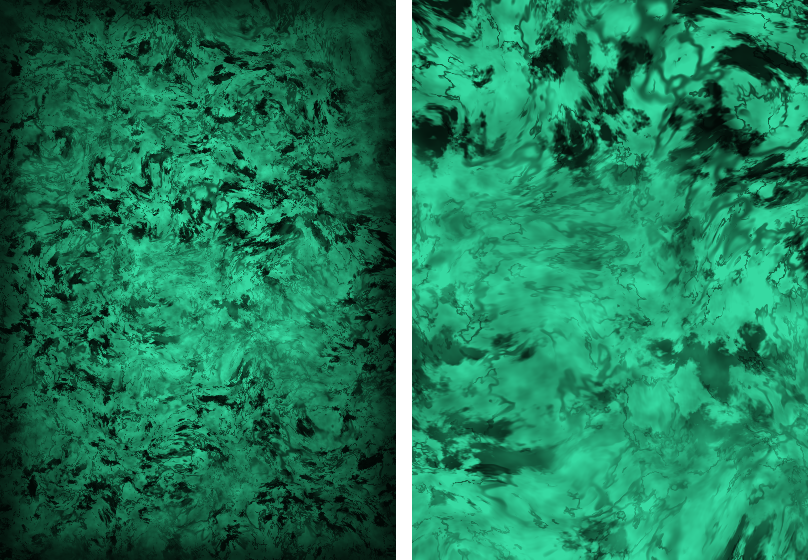
Left: the whole. Right: its middle third, enlarged.
Give the GLSL for this texture, as a WebGL 2 fragment shader.

```glsl
#version 300 es
precision highp float;

uniform vec2 u_resolution;
out vec4 fragColor;

float hash(vec2 cell) {
    return fract(sin(dot(cell, vec2(127.1, 311.7))) * 43758.5);
}

float valueNoise(vec2 p) {
    vec2 cell = floor(p);
    vec2 f = fract(p);
    f = f * f * (3.0 - 2.0 * f);
    float low = mix(hash(cell), hash(cell + vec2(1, 0)), f.x);
    float high = mix(hash(cell + vec2(0, 1)), hash(cell + vec2(1, 1)), f.x);
    return mix(low, high, f.y);
}

float fbm(vec2 p, int octaves) {
    float sum = 0.0, total = 0.0, amplitude = 1.0;
    for (int i = 0; i < octaves; i++) {
        sum += amplitude * valueNoise(p);
        total += amplitude;
        amplitude *= 0.62;
        p = mat2(1.6, 1.2, -1.2, 1.6) * p + 17.3;
    }
    return sum / total;
}

// Thin, ragged, broken lines along the mid-level contours of noise
float crackLines(vec2 p) {
    float lines = 0.0, frequency = 12.0;
    for (int i = 0; i < 4; i++) {
        vec2 s = p * frequency + float(i) * 31.7;
        float ridge = abs(fbm(s, 5) - 0.5);
        float breaks = smoothstep(0.42, 0.6, fbm(s * 0.9 + 9.1, 4));
        lines = max(lines, breaks * (1.0 - smoothstep(0.004, 0.045, ridge)));
        frequency *= 1.7;
    }
    return lines;
}

// Dark toward the corners, with a narrow burnt rim
float vignette(vec2 uv) {
    float falloff = smoothstep(0.12, 0.74, length(uv - vec2(0.49, 0.52)));
    vec2 border = min(uv, 1.0 - uv) * vec2(0.707, 1.0);
    float rim = smoothstep(0.0, 0.07, min(border.x, border.y));
    return mix(1.0, 0.3, falloff) * mix(0.5, 1.0, rim);
}

void main() {
    vec2 uv = gl_FragCoord.xy / u_resolution;
    vec2 p = gl_FragCoord.xy / u_resolution.y;

    // Gently bent domain shared by all layers
    vec2 bend = vec2(fbm(p * 8.0, 2), fbm(p * 8.0 + 41.3, 2)) - 0.5;
    vec2 q = p + 0.07 * bend;
    q += 0.012 * (vec2(fbm(q * 40.0, 2), fbm(q * 40.0 + 23.9, 2)) - 0.5);

    // Worn areas, densest in a band above the middle
    float band = exp(-pow((uv.y - 0.57) / 0.13, 2.0));
    float worn = smoothstep(0.36, 0.64, fbm(p * 7.0 + 5.2, 5) + 0.09 * band);

    // Cloudy pigment, mottling, sharp grain and faint brushed streaks
    float clouds = fbm(q * 7.0 + 2.8, 5) - 0.5;
    float mottle = fbm(q * vec2(36.0, 44.0), 5) - 0.5;
    float grain = fbm(p * 130.0 + 7.7, 2) - 0.5;
    float streaks = valueNoise(mat2(0.97, -0.24, 0.24, 0.97) * q * vec2(14.0, 170.0)) - 0.5;
    float tone = 0.73 + 0.3 * clouds + 0.6 * mottle + 0.2 * grain;
    tone += 0.08 * streaks * (1.0 - worn);

    // Cracks and clustered small black flecks
    tone *= 1.0 - mix(0.22, 0.58, worn) * crackLines(q);
    float flecks = smoothstep(0.54, 0.68, fbm(q * vec2(50.0, 66.0) + 63.1, 5) + 0.03 * band);
    tone *= 1.0 - mix(0.15, 0.85, worn) * flecks;

    tone = clamp(tone * vignette(uv), 0.03, 0.85);
    fragColor = vec4(tone * vec3(0.18 + 0.08 * tone, 1.0, 0.64 + 0.12 * tone), 1.0);
}
```
